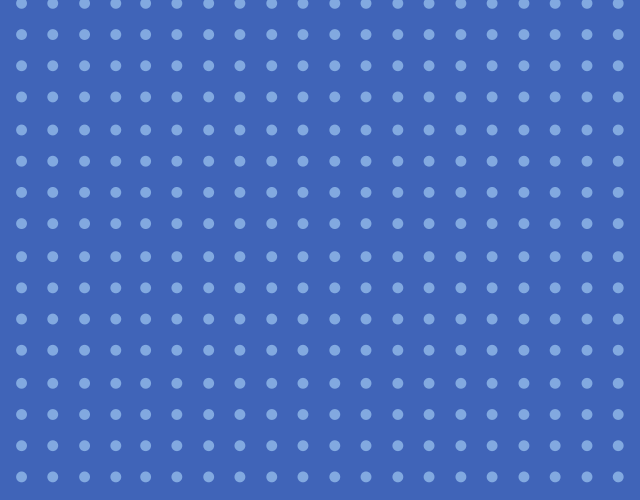
A Shadertoy shader for this pattern:

```glsl
// Lengths are fractions of the canvas height
const vec3 GROUND_COLOR = vec3(0.251, 0.392, 0.722);
const vec3 DOT_COLOR = vec3(0.510, 0.663, 0.878);
const float DOT_RADIUS = 0.0108;
const vec2 DOT_STEP = vec2(0.0624);             // spacing inside a group
const vec2 GROUP_SIZE = vec2(2.0, 4.0);         // dots per group
const vec2 GROUP_PERIOD = vec2(0.1261, 0.2533); // slightly over size * step
const vec2 FIRST_DOT = vec2(0.0391, 0.0462);
const float SEAM_X = 0.262;                     // columns left of it are nudged
const float SEAM_SHIFT = 0.004;

// Offset from the nearest dot centre of the grouped grid
vec2 dotOffset(vec2 p) {
    vec2 inGroup = mod(p - FIRST_DOT + 0.5 * DOT_STEP, GROUP_PERIOD);
    vec2 index = min(floor(inGroup / DOT_STEP), GROUP_SIZE - 1.0);
    return inGroup - (index + 0.5) * DOT_STEP;
}

void mainImage(out vec4 fragColor, in vec2 fragCoord) {
    vec2 p = fragCoord / iResolution.y;
    float pixel = 1.0 / iResolution.y;

    // Uneven gap after the first four columns
    p.x -= SEAM_SHIFT * (1.0 - step(SEAM_X, p.x));

    // Antialiased discs
    float dist = length(dotOffset(p)) - DOT_RADIUS;
    float coverage = clamp(0.5 - dist / pixel, 0.0, 1.0);

    fragColor = vec4(mix(GROUND_COLOR, DOT_COLOR, coverage), 1.0);
}
```
